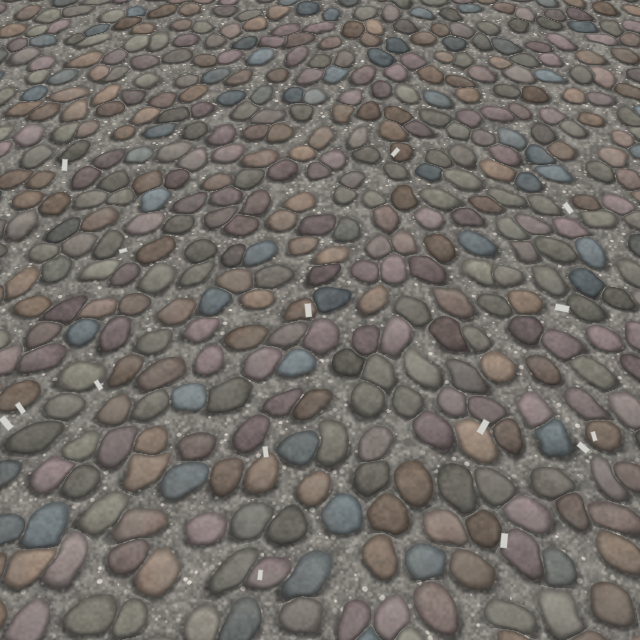
A Shadertoy shader for this texture:

```glsl
// Weathered cobble paving seen at a slant: rounded river stones set in gritty mortar.
// A jittered grid on the ground plane holds tilted ellipses; the gap between the
// nearest two shapes each stone, then grit, shadows and pale litter are added.

const float HORIZON = 2.1;          // height of the vanishing line
const float STONES_ACROSS = 12.2;   // stones along the lower edge
const int LITTER_COUNT = 15;

const vec3 MORTAR = vec3(0.520, 0.508, 0.485);
const vec3 STONE = vec3(0.445, 0.432, 0.422);
const vec3 LITTER = vec3(0.82, 0.82, 0.80);

float hash21(vec2 p) {
    vec3 q = fract(p.xyx * 0.1031);
    q += dot(q, q.yzx + 33.33);
    return fract((q.x + q.y) * q.z);
}

vec2 hash22(vec2 p) {
    return vec2(hash21(p + 17.3), hash21(p.yx + 71.9));
}

float valueNoise(vec2 p) {
    vec2 i = floor(p), f = fract(p);
    f = f * f * (3.0 - 2.0 * f);
    float low = mix(hash21(i), hash21(i + vec2(1, 0)), f.x);
    float high = mix(hash21(i + vec2(0, 1)), hash21(i + vec2(1, 1)), f.x);
    return mix(low, high, f.y);
}

float fbm(vec2 p) {
    float sum = 0.0, gain = 0.5;
    for (int i = 0; i < 4; i++) {
        sum += gain * valueNoise(p);
        p = p * 2.03 + 19.1;
        gain *= 0.5;
    }
    return sum / 0.9375;
}

vec2 rotate(vec2 p, float angle) {
    float c = cos(angle), s = sin(angle);
    return vec2(c * p.x + s * p.y, c * p.y - s * p.x);
}

float smoothMin(float a, float b, float k) {
    float h = max(k - abs(a - b), 0.0) / k;
    return min(a, b) - 0.25 * h * h * k;
}

// Lean of the stones: up to the right on the left side, the other way on the right
float stoneAngle(vec2 center, vec2 id) {
    float side = smoothstep(-0.05, 0.32, center.x / STONES_ACROSS);
    return mix(0.85, 2.25, side) + (hash21(id + 5.7) - 0.5) * 1.0;
}

// Returns height above the mortar, offset from the stone center; outputs its cell
vec3 stoneField(vec2 p, out vec2 stoneId) {
    float nearest = 9.0, second = 9.0;
    vec2 offset = vec2(0.0);
    stoneId = vec2(0.0);
    for (int j = -1; j <= 1; j++) {
        float row = floor(p.y) + float(j);
        float shift = 0.5 * mod(row, 2.0);
        for (int i = -1; i <= 1; i++) {
            vec2 id = vec2(floor(p.x - shift) + float(i), row);
            vec2 center = id + vec2(shift, 0.0) + 0.5 + (hash22(id) - 0.5) * 0.56;
            vec2 shape = hash22(id + 43.0);
            vec2 radii = vec2(mix(0.46, 0.72, shape.x), mix(0.35, 0.45, shape.y));
            vec2 d = p - center;
            float dist = length(rotate(d, stoneAngle(center, id)) / radii);
            if (dist < nearest) {
                second = nearest;
                nearest = dist;
                offset = d;
                stoneId = id;
            } else {
                second = min(second, dist);
            }
        }
    }
    return vec3(smoothMin(1.0 - nearest, 0.95 * (second - nearest), 0.25), offset);
}

// Small crumbs: x is coverage, y is a random tone
vec2 gravel(vec2 p) {
    float nearest = 9.0, tone = 0.0;
    for (int j = -1; j <= 1; j++)
    for (int i = -1; i <= 1; i++) {
        vec2 id = floor(p) + vec2(i, j);
        float size = mix(0.2, 0.5, hash21(id + 3.1));
        float dist = length(p - id - hash22(id + 9.0)) - size;
        if (dist < nearest) { nearest = dist; tone = hash21(id + 61.0); }
    }
    return vec2(1.0 - smoothstep(-0.25, 0.08, nearest), tone);
}

vec3 mortarColor(vec2 ground, vec2 uv) {
    vec2 crumb = gravel(ground * 7.0);
    float tone = 0.88 + 0.26 * (fbm(ground * 3.0) - 0.5) + 0.30 * (valueNoise(uv * 210.0) - 0.5);
    tone += crumb.x * (mix(-0.10, 0.26, crumb.y * crumb.y) + 0.08);
    tone += crumb.x * 0.22 * step(0.93, crumb.y);
    return MORTAR * (tone + 0.08);
}

vec3 stoneColor(vec2 id, vec2 ground, vec2 uv) {
    float hue = hash21(id + 23.0);
    vec3 tint = mix(vec3(1.09, 0.99, 0.90), vec3(1.05, 0.97, 0.99), smoothstep(0.15, 0.4, hue));
    tint = mix(tint, vec3(1.0, 1.01, 0.95), smoothstep(0.5, 0.65, hue));
    tint = mix(tint, vec3(0.91, 1.01, 1.06), smoothstep(0.82, 0.92, hue));
    float tone = mix(0.80, 1.20, hash21(id + 87.0));
    tone += 0.20 * (fbm(ground * 5.0) - 0.5) + 0.13 * (valueNoise(uv * 190.0) - 0.5);
    float dust = 0.45 * hash21(id + 31.0) * smoothstep(0.3, 0.7, fbm(ground * 1.3));
    return mix(STONE * tint * tone, MORTAR, dust);
}

float litterMask(vec2 uv) {
    float mask = 0.0;
    for (int i = 0; i < LITTER_COUNT; i++) {
        vec2 seed = vec2(float(i) * 7.0, 4.0);
        vec2 center = hash22(seed);
        float scale = (HORIZON - center.y) / HORIZON * mix(0.6, 1.15, hash21(seed + 2.0));
        vec2 d = abs(rotate(uv - center, hash21(seed + 8.0) * 3.14));
        vec2 edge = d - vec2(0.013, 0.006) * scale;
        mask = max(mask, 1.0 - smoothstep(-0.0015, 0.0015, max(edge.x, edge.y)));
    }
    return mask;
}

void mainImage(out vec4 fragColor, in vec2 fragCoord) {
    vec2 uv = fragCoord / iResolution.xy;

    // Slanted ground plane with slightly wobbly outlines
    vec2 ground = vec2(uv.x - 0.5, uv.y) * HORIZON / (HORIZON - uv.y) * STONES_ACROSS;
    vec2 wobble = vec2(valueNoise(ground * 2.2), valueNoise(ground * 2.2 + 40.0)) - 0.5;
    vec2 id;
    vec3 field = stoneField(ground + 0.16 * wobble, id);
    float height = field.x + 0.05 * (valueNoise(ground * 9.0) - 0.5);

    // Mortar darkens where it meets a stone, most of all beneath it
    float below = smoothstep(0.25, -0.4, field.z);
    float contact = smoothstep(-0.28, 0.02, height) * mix(0.14, 0.42, below);
    vec3 color = mortarColor(ground, uv) * (1.0 - contact);

    // Domed stones lit from above
    float dome = mix(0.62, 1.04, smoothstep(0.0, 0.42, height));
    float light = dome + 0.26 * clamp(field.z, -0.5, 0.5);
    vec3 stone = stoneColor(id, ground, uv) * light;
    color = mix(color, stone, smoothstep(0.02, 0.13, height));

    color = mix(color, LITTER, litterMask(uv));
    fragColor = vec4(clamp(color, 0.0, 1.0), 1.0);
}
```
